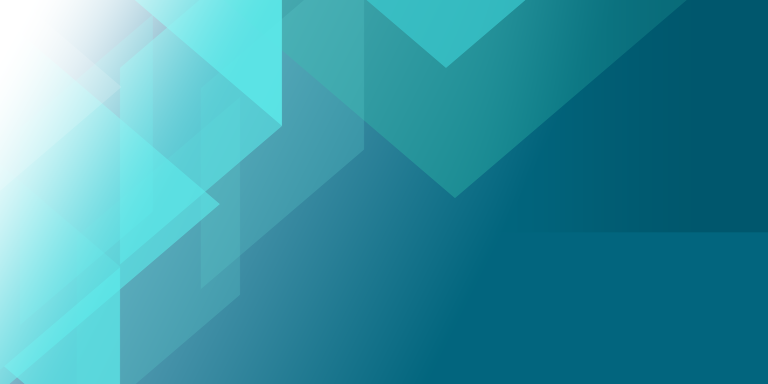
Give the GLSL for this background, as a WebGL 2 fragment shader.

```glsl
#version 300 es
precision highp float;
// Translucent cyan chevrons and slanted panels over a teal gradient with a white corner glow.

#define SLOPE 0.855          // steepness of every diagonal edge
#define GLOW_DIR vec2(1.42, 0.80)
#define GLOW_START 0.10
#define GLOW_END 1.05
#define DEEP vec3(0.006, 0.398, 0.493)
#define HAZE vec3(0.267, 0.569, 0.659)
#define SHADE vec3(0.0, 0.342, 0.426)
#define TEAL vec3(0.18, 0.73, 0.66)
#define MIST vec3(0.35, 0.79, 0.79)
#define CYAN vec3(0.36, 0.92, 0.92)
#define FAR 9.0              // stands for an open side

uniform vec2 u_resolution;
out vec4 outColor;

// Smooth coverage of the interval lo..hi
float slab(float v, float lo, float hi) {
    float w = 0.75 / u_resolution.y;
    return smoothstep(lo - w, lo + w, v) * (1.0 - smoothstep(hi - w, hi + w, v));
}

// Area bounded by two verticals, two rising and two falling diagonals
float panel(vec2 p, vec2 sides, vec2 rising, vec2 falling) {
    return slab(p.x, sides.x, sides.y)
         * slab(p.y + SLOPE * p.x, rising.x, rising.y)
         * slab(p.y - SLOPE * p.x, falling.x, falling.y);
}

void main() {
    // Canvas is 2 wide and 1 high, y measured down from the top
    vec2 uv = gl_FragCoord.xy / u_resolution;
    vec2 p = vec2(2.0 * uv.x, 1.0 - uv.y);
    vec2 open = vec2(-FAR, FAR);

    // Diagonal base gradient, growing paler toward the upper left
    float along = p.x + 0.5 * p.y;
    vec3 col = mix(DEEP, HAZE, clamp((1.61 - along) / 0.70, 0.0, 1.9));

    // Darker upper right block
    float shade = smoothstep(1.25, 1.85, p.x) * slab(p.y, -FAR, 0.605);
    col = mix(col, SHADE, shade);

    // Large and small chevrons hanging from the top
    float fade = mix(0.40, 0.20, smoothstep(1.15, 1.75, p.x));
    col = mix(col, TEAL, fade * panel(p, open, vec2(-FAR, 1.529), vec2(-FAR, -0.497)));
    col = mix(col, vec3(0.23, 0.80, 0.82),
              0.68 * panel(p, open, vec2(-FAR, 1.170), vec2(-FAR, -0.816)));

    // Faint slanted panels
    col = mix(col, MIST, 0.27 * panel(p, vec2(0.523, 0.948), vec2(0.677, 1.200), open));
    col = mix(col, MIST, 0.27 * panel(p, vec2(0.200, 0.625), vec2(0.787, 1.302), open));

    // Bright panel and the triangle in its upper right
    col = mix(col, CYAN, 0.55 * panel(p, vec2(0.3125, 0.734), vec2(0.444, 0.956), open));
    col = mix(col, CYAN, 0.75 * panel(p, vec2(-FAR, 0.734), open, vec2(-FAR, -0.300)));

    // Right pointing arrow with overlapping panels on the left
    col = mix(col, CYAN, 0.60 * panel(p, open, vec2(-FAR, 1.021), vec2(0.042, FAR)));
    col = mix(col, CYAN, 0.30 * panel(p, vec2(0.052, 0.398), vec2(0.378, 0.891), open));
    col = mix(col, CYAN, 0.30 * panel(p, vec2(-FAR, 0.3125), vec2(-FAR, 0.963), vec2(0.427, FAR)));

    // Bright foot at the lower left
    col = mix(col, CYAN, 0.70 * panel(p, vec2(-FAR, 0.3125), vec2(0.963, FAR), vec2(-FAR, 0.945)));

    // Pale arrow near the corner
    col = mix(col, vec3(1.0), 0.15 * panel(p, open, vec2(-FAR, 0.497), vec2(-0.044, FAR)));

    // White glow from the upper left corner
    float glow = 1.0 - smoothstep(GLOW_START, GLOW_END, dot(p, GLOW_DIR));
    col = mix(col, vec3(1.0), glow);

    outColor = vec4(col, 1.0);
}
```
